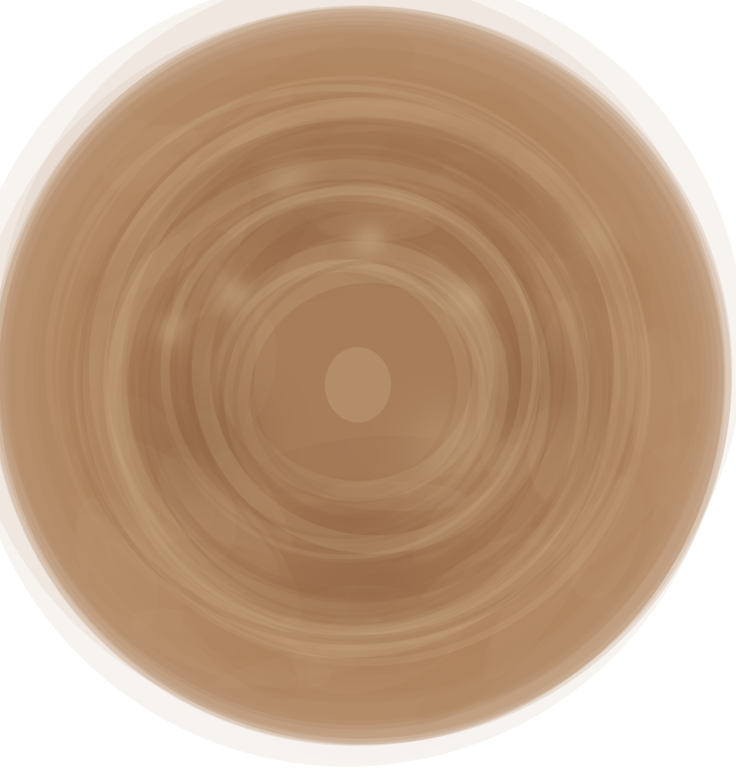
Write a Shadertoy shader that draws this background.

```glsl
const vec3 PAPER = vec3(1.0);
const vec3 TAN = vec3(0.74, 0.60, 0.46);
const vec3 CLAY = vec3(0.68, 0.51, 0.36);
const vec3 UMBER = vec3(0.58, 0.40, 0.27);
const vec3 CREAM = vec3(0.79, 0.68, 0.53);
const vec2 HUB = vec2(0.466, 0.502);

// Centre, radius and signed strength: negative darkens, positive lightens
const vec4 PATCHES[11] = vec4[11](
    vec4(0.270, 0.430, 0.075, -0.55), vec4(0.705, 0.500, 0.070, -0.50),
    vec4(0.470, 0.250, 0.080, -0.35), vec4(0.390, 0.720, 0.070, -0.30),
    vec4(0.306, 0.616, 0.025, 0.50), vec4(0.480, 0.688, 0.022, 0.45),
    vec4(0.610, 0.610, 0.025, 0.40), vec4(0.222, 0.570, 0.022, 0.40),
    vec4(0.375, 0.766, 0.035, 0.35), vec4(0.580, 0.420, 0.055, 0.28),
    vec4(0.770, 0.690, 0.030, 0.30));

vec4 hash4(float n) {
    return fract(sin(n * vec4(12.99, 78.23, 37.72, 93.99) + 1.7) * 4375.85);
}

vec2 rotate(vec2 p, float angle) {
    float c = cos(angle), s = sin(angle);
    return vec2(c * p.x + s * p.y, c * p.y - s * p.x);
}

float ellipse(vec2 p, vec2 halfSize) {
    return (length(p / halfSize) - 1.0) * min(halfSize.x, halfSize.y);
}

float cover(float d, float blur) {
    return 1.0 - smoothstep(-blur, blur, d);
}

vec3 glaze(vec3 base, vec3 tint, float d, float alpha, float blur) {
    return mix(base, tint, alpha * cover(d, blur));
}

// Pale halo and stacked discs that deepen inward
vec3 paintDisc(vec3 color, vec2 p, float blur) {
    color = glaze(color, CLAY, length(p - vec2(0.482, 0.551)) - 0.487, 0.10, blur);
    color = glaze(color, CLAY, length(p - vec2(0.452, 0.495)) - 0.493, 0.10, blur);
    color = glaze(color, CLAY, length(p - vec2(0.443, 0.538)) - 0.492, 0.10, blur);
    for (int i = 0; i < 14; i++) {
        float t = float(i) / 13.0;
        vec4 h = hash4(float(i) + 5.0);
        vec2 center = mix(vec2(0.470, 0.514), HUB, t) + 0.014 * (h.xy - 0.5);
        vec2 size = mix(0.481, 0.39, t * t) + 0.010 * (h.zw - 0.5);
        color = glaze(color, CLAY, ellipse(p - center, size), 0.20, blur);
    }
    return color;
}

// Broad tonal bands around the hub
vec3 paintBands(vec3 color, vec2 p, float blur) {
    for (int i = 0; i < 7; i++) {
        vec4 h = hash4(float(i) + 31.0);
        vec2 center = vec2(0.452, 0.492) + 0.05 * (h.xy - 0.5);
        float d = ellipse(p - center, 0.29 + 0.07 * (h.zw - 0.5));
        color = glaze(color, UMBER, d, 0.10, blur);
    }
    color = glaze(color, TAN, ellipse(p - vec2(0.475, 0.51), vec2(0.175, 0.185)), 0.22, blur);
    return color;
}

// Translucent petals lying along circular orbits
vec3 paintPetals(vec3 color, vec2 p, float blur) {
    for (int i = 0; i < 110; i++) {
        vec4 h = hash4(float(i) + 71.0);
        vec4 k = hash4(float(i) + 311.0);
        float orbit = mix(0.09, 0.405, sqrt(h.x));
        vec2 q = rotate(p - HUB, 6.2832 * h.y) - vec2(orbit, 0.0);
        q = rotate(q, 0.7 * (k.x - 0.5));
        vec2 size = vec2(mix(0.018, 0.052, h.z), mix(0.06, 0.15, h.w));
        vec3 deep = mix(UMBER, CLAY, smoothstep(0.22, 0.42, orbit));
        vec3 tint = k.y < 0.62 ? deep : TAN;
        color = glaze(color, tint, ellipse(q, size), mix(0.10, 0.20, k.z), blur);
    }
    return color;
}

// Thin eccentric rings that read as overlapping arcs
vec3 paintArcs(vec3 color, vec2 p, float blur) {
    for (int i = 0; i < 36; i++) {
        vec4 h = hash4(float(i) + 151.0);
        vec4 k = hash4(float(i) + 211.0);
        float radius = mix(0.14, 0.40, h.x);
        vec2 q = rotate(p - HUB - 0.045 * (h.yz - 0.5), 3.1416 * h.w);
        float d = ellipse(q, radius * vec2(1.0, mix(0.92, 1.04, k.x)));
        float band = abs(d) - mix(0.002, 0.016, k.y * k.y);
        float sweep = 0.5 + 0.5 * sin(atan(q.y, q.x) + 6.2832 * k.z);
        vec3 tint = k.w < 0.5 ? UMBER : CREAM;
        color = glaze(color, tint, band, 0.23 * sweep, blur);
    }
    return color;
}

// Soft pools of shade and light
vec3 paintPatches(vec3 color, vec2 p) {
    for (int i = 0; i < 11; i++) {
        vec4 patchData = PATCHES[i];
        vec2 q = (p - patchData.xy) / patchData.z;
        vec3 tint = patchData.w < 0.0 ? UMBER * 0.93 : CREAM;
        color = mix(color, tint, abs(patchData.w) * exp(-dot(q, q)));
    }
    return color;
}

void mainImage(out vec4 fragColor, in vec2 fragCoord) {
    vec2 p = fragCoord / iResolution.y;
    float blur = 0.9 / iResolution.y;
    vec3 color = paintDisc(PAPER, p, blur);
    color = paintBands(color, p, blur);
    color = paintPetals(color, p, blur);
    color = paintPatches(color, p);
    color = paintArcs(color, p, blur);
    color = glaze(color, TAN, ellipse(p - vec2(0.466, 0.499), vec2(0.043, 0.049)), 0.55, blur);
    fragColor = vec4(color, 1.0);
}
```
